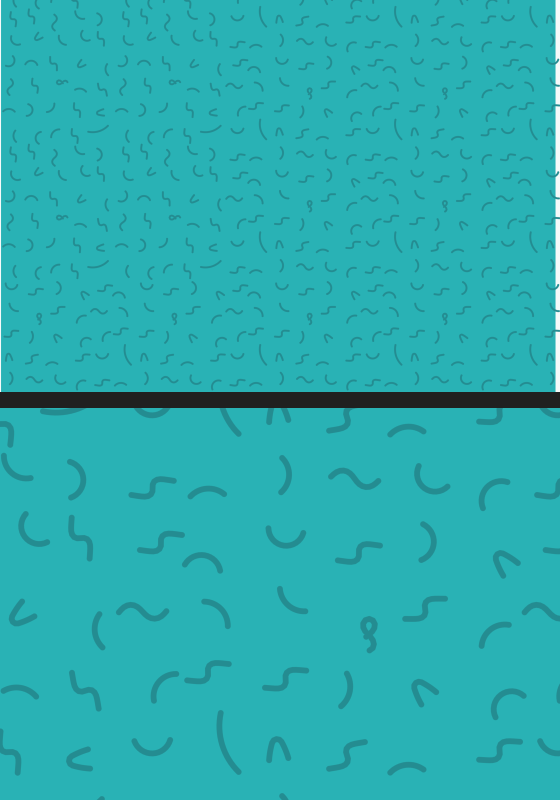
Top, the full canvas; bottom, a detail of the centre.
Reproduce this pattern procedurally as a WebGL 2 fragment shader.

```glsl
#version 300 es
precision highp float;
// Small dark teal squiggles, arcs and hooks scattered over a turquoise sheet.
uniform vec2 u_resolution;
out vec4 fragColor;

vec3 hash3(vec2 p) {
  vec3 q = fract(p.xyx * vec3(0.1031, 0.1030, 0.0973) + 0.37);
  q += dot(q, q.yxz + 33.33);
  return fract((q.xxy + q.yzz) * q.zyx);
}

vec2 direction(float angle) { return vec2(cos(angle), sin(angle)); }

float segment(vec2 p, vec2 a, vec2 b) {
  vec2 pa = p - a, ba = b - a;
  return length(pa - ba * clamp(dot(pa, ba) / dot(ba, ba), 0.0, 1.0));
}

// Heading of the pen at s in -1..1 along a stroke of the given kind.
float heading(float s, float kind, float size) {
  if (kind < 0.47) return -mix(0.65, 1.6, size) * s;           // short arc
  if (kind < 0.77) return 1.75 * exp(-9.0 * s * s);            // stepped squiggle
  if (kind < 0.84) return -0.85 * cos(3.14 * s);               // wave
  if (kind < 0.91) return 1.1 * clamp(4.0 * s, -1.0, 1.0) + 0.3 * s; // hook
  if (kind < 0.945) return 2.4 * sin(2.4 * s + 0.6);           // curl
  return 0.5 * s;                                              // long arc
}

float strokeLength(float kind, float size) {
  if (kind < 0.47) return mix(0.52, 0.8, size);
  if (kind < 0.77) return 0.8;
  return kind < 0.84 ? 0.85 : kind < 0.91 ? 0.7 : 0.95;
}

// Walk the pen both ways from the middle, keeping the nearest distance.
float strokeDistance(vec2 p, float kind, float size) {
  const int STEPS = 8;
  float stride = 0.5 * strokeLength(kind, size) / float(STEPS);
  vec2 ahead = vec2(0.0), behind = vec2(0.0);
  float d = 9.0;
  for (int i = 0; i < STEPS; i++) {
    float s = (float(i) + 0.5) / float(STEPS);
    vec2 nextAhead = ahead + stride * direction(heading(s, kind, size));
    vec2 nextBehind = behind - stride * direction(heading(-s, kind, size));
    d = min(d, min(segment(p, ahead, nextAhead), segment(p, behind, nextBehind)));
    ahead = nextAhead;
    behind = nextBehind;
  }
  return d;
}

float baseAngle(float kind, float r) {
  float tilt = (fract(r * 17.0) - 0.5) * 0.35;
  if (kind >= 0.945) return -1.2 + tilt;
  if (kind >= 0.47 && kind < 0.84) return tilt;
  return floor(r * 8.0) * 0.7854 + tilt;
}

void main() {
  const float CELL = 0.0575;
  vec2 uv = gl_FragCoord.xy / u_resolution;
  float aspect = u_resolution.x / u_resolution.y;
  vec2 grid = uv * vec2(aspect, 1.0) / CELL;
  float pixel = 1.0 / (CELL * u_resolution.y);

  // One jittered stroke per cell; the block repeats every 6 by 5 cells.
  float d = 9.0;
  for (int j = -1; j <= 1; j++) {
    for (int i = -1; i <= 1; i++) {
      vec2 id = floor(grid) + vec2(i, j);
      vec2 p = grid - id - 0.5;
      // The upper left part of the sheet uses the block turned a quarter.
      if (id.x * CELL < 0.39 * aspect && id.y * CELL > 0.26) {
        id = vec2(id.y, -id.x);
        p = vec2(p.y, -p.x);
      }
      vec2 key = mod(id, vec2(6.0, 5.0));
      vec3 r = hash3(key + 11.0);
      float kind = fract((key.x + 6.0 * key.y) * 0.618 + 0.2);
      p -= (r.xy - 0.5) * 0.42;
      if (dot(p, p) > 0.4) continue;
      vec2 axis = direction(baseAngle(kind, r.z));
      p = vec2(dot(p, axis), dot(p, vec2(-axis.y, axis.x)));
      d = min(d, strokeDistance(p, kind, fract(r.x * 7.0 + r.y)));
    }
  }

  // Turquoise sheet with thin white margins at the sides, then the strokes.
  float edge = 0.5 / u_resolution.x;
  float sheet = smoothstep(0.002 - edge, 0.002 + edge, uv.x)
              * (1.0 - smoothstep(0.992 - edge, 0.992 + edge, uv.x));
  vec3 color = mix(vec3(0.96, 0.98, 0.98), vec3(0.16, 0.70, 0.71), sheet);
  float ink = 1.0 - smoothstep(-0.7 * pixel, 0.7 * pixel, d - 0.043);
  fragColor = vec4(mix(color, vec3(0.14, 0.55, 0.57), ink), 1.0);
}
```
